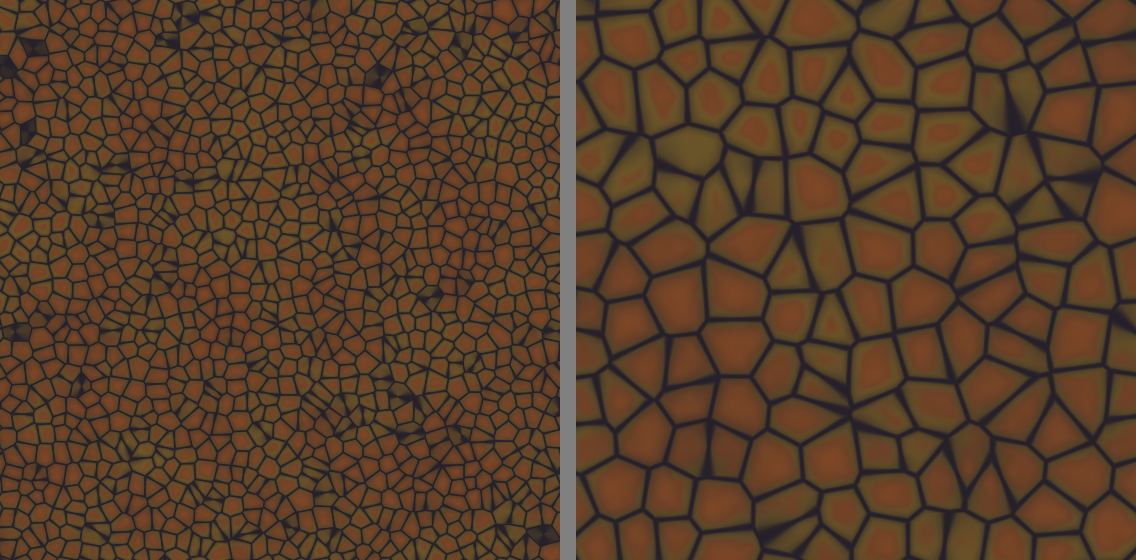
Left, the full canvas; right, a detail of the centre.
A Shadertoy shader for this texture:

```glsl
// Cracked leathery mosaic: irregular rust and olive cells parted by dark soft grooves.

const float CELLS = 34.0;          // cells across the canvas
const float GROOVE_START = 0.02;   // groove profile, in cell units
const float GROOVE_END = 0.13;
const float SHADE_FALLOFF = 0.30;  // reach of the soft shade inside a cell
const float PATCH_SCALE = 0.36;    // rusty areas spanning several cells
const float BLOTCH_SCALE = 2.6;    // mottling inside a cell
const vec3 GROOVE = vec3(0.145, 0.125, 0.165);
const vec3 SHADE = vec3(0.220, 0.185, 0.155);
const vec3 OLIVE = vec3(0.485, 0.378, 0.160);
const vec3 RUST = vec3(0.490, 0.275, 0.150);

vec2 hash2(vec2 p) {
    uvec2 q = uvec2(ivec2(p) + 4096);
    uint h = q.x * 1597u + q.y * 51749u;
    h = (h ^ (h >> 15)) * 73939133u;
    h = (h ^ (h >> 13)) * 19349663u;
    h ^= h >> 16;
    return vec2(h & 0xffffu, h >> 16) / 65535.0;
}

float valueNoise(vec2 p) {
    vec2 cell = floor(p);
    vec2 f = fract(p);
    f = f * f * (3.0 - 2.0 * f);
    float low = mix(hash2(cell).x, hash2(cell + vec2(1, 0)).x, f.x);
    float high = mix(hash2(cell + vec2(0, 1)).x, hash2(cell + vec2(1, 1)).x, f.x);
    return mix(low, high, f.y);
}

float fbm(vec2 p) {
    float sum = 0.0;
    float amplitude = 0.5;
    for (int i = 0; i < 3; i++) {
        sum += amplitude * valueNoise(p);
        p = mat2(1.6, 1.2, -1.2, 1.6) * p + 17.0;
        amplitude *= 0.5;
    }
    return sum / 0.875;
}

// Difference between the distances to the two nearest seeds
float cellRidge(vec2 p) {
    vec2 home = floor(p);
    float nearest = 9.0;
    float second = 9.0;
    for (int y = -2; y <= 2; y++) {
        for (int x = -2; x <= 2; x++) {
            vec2 cell = home + vec2(x, y);
            float d = distance(p, cell + hash2(cell));
            second = min(second, max(nearest, d));
            nearest = min(nearest, d);
        }
    }
    return second - nearest;
}

void mainImage(out vec4 fragColor, in vec2 fragCoord) {
    vec2 p = fragCoord / iResolution.y * CELLS;
    float ridge = cellRidge(p);

    // Rust gathers at cell centres, in broad patches with mottled rims
    float broad = fbm(p * PATCH_SCALE + 31.0) - 0.5;
    float blotch = fbm(p * BLOTCH_SCALE + 73.0) - 0.5;
    float rust = smoothstep(0.16, 0.46, ridge + 0.75 * broad + 0.35 * blotch);
    vec3 skin = mix(OLIVE, RUST, rust) * (1.0 + 0.10 * blotch);

    // Soft inner shade, then the dark groove
    vec3 color = mix(SHADE, skin, 1.0 - exp(-ridge / SHADE_FALLOFF));
    float pixel = CELLS / iResolution.y;
    float groove = smoothstep(GROOVE_START, GROOVE_END + 0.3 * pixel, ridge);
    fragColor = vec4(mix(GROOVE, color, groove), 1.0);
}
```
